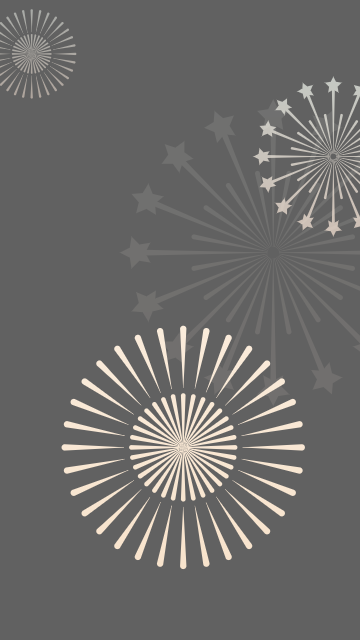
Give the GLSL for this background, as a WebGL 1 fragment shader.

```glsl
precision highp float;

uniform vec2 u_resolution;

// Burst placement: centre x, centre y, radius, in canvas widths
#define BIG_STARS vec3(0.759, 1.076, 0.426)
#define SMALL_STARS vec3(0.926, 1.343, 0.222)
#define BIG_RINGS vec3(0.509, 0.535, 0.338)
#define SMALL_RINGS vec3(0.088, 1.628, 0.124)
#define BACKDROP vec3(0.38)
#define CREAM_TOP vec3(0.98, 0.925, 0.86)
#define CREAM_BOTTOM vec3(0.97, 0.89, 0.80)
#define SILVER_TOP vec3(0.94, 0.96, 0.93)
#define SILVER_BOTTOM vec3(0.99, 0.91, 0.85)
#define RING_RAYS 32.0
#define STAR_RAYS 16.0

const float TAU = 6.283185;

// Fold the plane into one of n equal sectors, centred on the x axis
vec2 foldSector(vec2 p, float n, float turn) {
    float sector = TAU / n;
    float angle = mod(atan(p.y, p.x + 1e-6) + (turn + 0.5) * sector, sector) - 0.5 * sector;
    return length(p) * vec2(cos(angle), sin(angle));
}

// Round-ended ray along x, widening from start to end
float taperedRay(vec2 p, float start, float end, float startWidth, float endWidth) {
    float t = clamp((p.x - start) / (end - start), 0.0, 1.0);
    return length(p - vec2(mix(start, end, t), 0.0)) - mix(startWidth, endWidth, t);
}

// Five-pointed star with one tip along x
float fiveStar(vec2 p, float outer, float inner) {
    p = foldSector(p, 5.0, 0.0);
    p.y = abs(p.y);
    vec2 tip = vec2(outer, 0.0);
    vec2 edge = inner * vec2(cos(TAU / 10.0), sin(TAU / 10.0)) - tip;
    return dot(p - tip, normalize(vec2(edge.y, -edge.x)));
}

// Two concentric rings of rays, unit radius
float ringBurst(vec2 p) {
    vec2 q = foldSector(p, RING_RAYS, 0.0);
    float innerRing = taperedRay(q, 0.0, 0.426, 0.003, 0.019);
    float outerRing = taperedRay(q, 0.49, 0.974, 0.001, 0.026);
    return min(innerRing, outerRing);
}

// Long star-tipped rays alternating with short plain ones, unit radius
float starBurst(vec2 p) {
    vec2 q = foldSector(p, STAR_RAYS, 0.0);
    float longRay = taperedRay(q, 0.04, 0.85, 0.001, 0.019);
    float star = fiveStar(q - vec2(0.89, 0.0), 0.11, 0.056);
    float shortRay = taperedRay(foldSector(p, STAR_RAYS, 0.5), 0.04, 0.527, 0.001, 0.016);
    return min(min(longRay, star), shortRay);
}

vec2 toLocal(vec2 uv, vec3 place) {
    return (uv - place.xy) / place.z;
}

// Smooth coverage of a unit-space distance at the given burst scale
float coverage(float dist, float scale) {
    return clamp(0.5 - dist * scale * u_resolution.x, 0.0, 1.0);
}

vec3 verticalTint(vec3 bottom, vec3 top, float y) {
    return mix(bottom, top, clamp(0.5 + 0.5 * y, 0.0, 1.0));
}

void main() {
    vec2 uv = gl_FragCoord.xy / u_resolution.x;
    vec3 color = BACKDROP;

    // Faint large star burst
    vec2 p = toLocal(uv, BIG_STARS);
    vec3 tint = verticalTint(SILVER_BOTTOM, SILVER_TOP, p.y);
    color = mix(color, tint, 0.105 * coverage(starBurst(p), BIG_STARS.z));

    // Brighter small star burst
    p = toLocal(uv, SMALL_STARS);
    tint = verticalTint(SILVER_BOTTOM, SILVER_TOP, p.y);
    color = mix(color, tint, 0.7 * coverage(starBurst(p), SMALL_STARS.z));

    // Half-faded small ring burst
    p = toLocal(uv, SMALL_RINGS);
    tint = verticalTint(SILVER_BOTTOM, SILVER_TOP, p.y);
    color = mix(color, tint, 0.5 * coverage(ringBurst(p), SMALL_RINGS.z));

    // Solid large ring burst
    p = toLocal(uv, BIG_RINGS);
    tint = verticalTint(CREAM_BOTTOM, CREAM_TOP, p.y);
    color = mix(color, tint, coverage(ringBurst(p), BIG_RINGS.z));

    gl_FragColor = vec4(color, 1.0);
}
```
